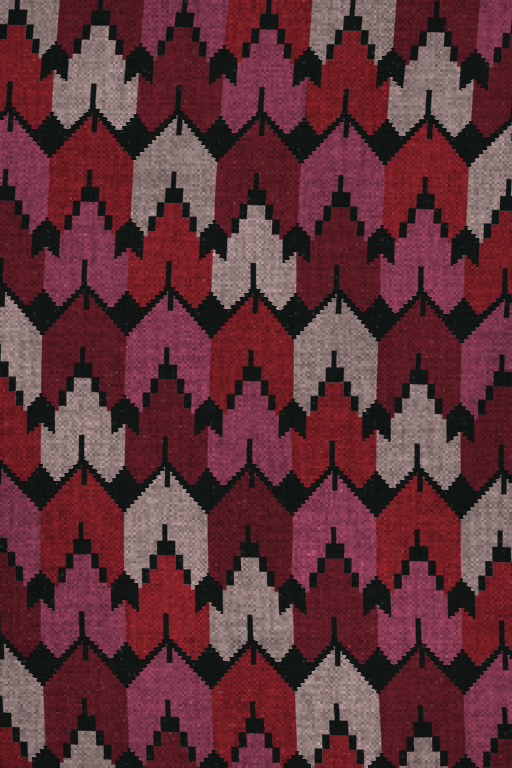
Write a WebGL 1 fragment shader that draws this pattern.

```glsl
precision highp float;
// Woven cloth of pointed house shapes in four dyes, split by black zigzags,
// stepped heads and swallowtails. Each column and row is one mirrored cell
// built from edge functions; hash noise adds thread grain and worn flecks.
uniform vec2 u_resolution;

const float COLUMN_WIDTH = 0.1094;   // in canvas heights
const float ROW_HEIGHT = 2.095;      // in column widths
const vec2 ANCHOR = vec2(0.3255, 0.6237);
const vec3 BLACK = vec3(0.065, 0.082, 0.075);

float hash(vec2 p) {
  return fract(sin(dot(p, vec2(127.1, 311.7))) * 43758.5453);
}

float noise(vec2 p) {
  vec2 i = floor(p), f = fract(p);
  f = f * f * (3.0 - 2.0 * f);
  return mix(mix(hash(i), hash(i + vec2(1.0, 0.0)), f.x),
             mix(hash(i + vec2(0.0, 1.0)), hash(i + vec2(1.0, 1.0)), f.x), f.y);
}

// Coverage of the positive side of an edge
float cover(float d, float aa) {
  return clamp(0.5 + d / aa, 0.0, 1.0);
}

float band(float x, float lo, float hi, float aa) {
  return cover(min(x - lo, hi - x), aa);
}

// Turns diagonal edges into small overhanging woven teeth
float toothed(float v, float size, float aa) {
  float t = v / size;
  float stair = floor(t) + smoothstep(1.0 - min(aa / size, 1.0), 1.0, fract(t));
  return v + 1.3 * ((stair - 0.5) * size - v + 0.5 * size * 0.5);
}

vec3 palette(float index) {
  float k = mod(index, 4.0);
  vec3 pink = vec3(0.50, 0.215, 0.305);
  vec3 red = vec3(0.455, 0.115, 0.14);
  vec3 grey = vec3(0.545, 0.465, 0.46);
  vec3 maroon = vec3(0.335, 0.10, 0.135);
  return k < 0.5 ? pink : k < 1.5 ? red : k < 2.5 ? grey : maroon;
}

vec3 dye(float column, float row, float shift) {
  float tone = 0.95 + 0.1 * hash(vec2(column, row * 3.0 + shift));
  return palette(column + 2.0 * row + 1.0 - shift) * tone;
}

// Dye of a column, blended into its neighbour at the shared border
vec3 yarn(float column, float row, float shift, float x, float aa) {
  float spill = cover(abs(x) - 0.5, aa);
  return mix(dye(column, row, shift), dye(column + sign(x), row, shift), spill);
}

vec3 cell(float column, float row, float x, float v, float aa) {
  float a = abs(x), d = 0.5 - a;
  float s = toothed(v, 0.05, aa);

  // Stepped tower: a colour step with a black cap on each of three levels
  float tower = cover(v - 1.5, aa), black = 0.0;
  for (int i = 0; i < 3; i++) {
    float k = float(i);
    float base = 1.1 + 0.17 * k, reach = 0.11 + 0.09 * k;
    float inner = i == 0 ? -1.0 : reach - 0.09;
    tower = max(tower, cover(v - base, aa) * cover(reach - a, aa));
    black = max(black, band(v, base - 0.18, base, aa) * band(a, inner, reach, aa));
  }
  vec3 color = mix(yarn(column, row, 0.0, x, aa),
                   yarn(column, row, 1.0, x, aa), tower);

  // Swallowtail on the column border
  float tail = min(s - 1.26 - d, 1.6 + 0.95 * d - s);
  black = max(black, cover(tail, aa) * cover(0.165 - d, aa));

  // Zigzag roof line, widening to a diamond on the border
  float roof = 1.12 * a;
  float hem = min(a - 0.09, 1.2 * d);
  black = max(black, cover(roof - s, aa));

  // Hem of the tower in the row above
  color = mix(color, BLACK, black);
  color = mix(color, yarn(column, row - 1.0, 1.0, x, aa), cover(hem - s, aa));

  // Offset stem through the roof and thin stem on the head
  float bend = v < 0.0 ? -0.018 : 0.018;
  float stem = band(v, -0.31, 0.28, aa) * cover(0.032 - abs(x - bend), aa);
  float spike = band(v, 0.72, 0.95, aa) * cover(0.03 - abs(x + 0.015), aa);
  return mix(color, BLACK, max(stem, spike));
}

// Crossing threads, uneven yarn and pale worn flecks
vec3 weave(vec3 color, vec2 p) {
  vec2 thread = floor(p * 300.0);
  float grain = hash(thread) - 0.5;
  float check = mod(thread.x + thread.y, 2.0) - 0.5;
  float slub = noise(p * vec2(25.0, 280.0)) + noise(p * vec2(280.0, 25.0)) - 1.0;
  float patchy = noise(p * 9.0) - 0.5;
  color *= 1.0 + 0.26 * grain + 0.10 * check + 0.16 * slub + 0.10 * patchy;
  float fleck = step(0.975, hash(thread + 71.0));
  return color + fleck * 0.06;
}

void main() {
  vec2 p = gl_FragCoord.xy / u_resolution.y;
  float aa = 1.3 / (u_resolution.y * COLUMN_WIDTH);

  // Slight bow and slant of the cloth; q.y runs downward
  float bow = 0.063 * (p.y - 0.349) * (p.y - 0.349);
  vec2 q = vec2(p.x - ANCHOR.x - bow, ANCHOR.y - p.y) / COLUMN_WIDTH;
  q.y -= 0.02 * q.x;
  q += 0.025 * (vec2(noise(q * 1.7), noise(q * 1.7 + 19.0)) - 0.5);

  float column = floor(q.x + 0.5);
  float row = floor((q.y + 0.32) / ROW_HEIGHT);
  vec3 color = cell(column, row, q.x - column, q.y - row * ROW_HEIGHT, aa);
  vec2 centered = gl_FragCoord.xy / u_resolution - 0.5;
  color = weave(color, p) * (1.04 - 0.22 * dot(centered, centered));
  gl_FragColor = vec4(color, 1.0);
}
```
